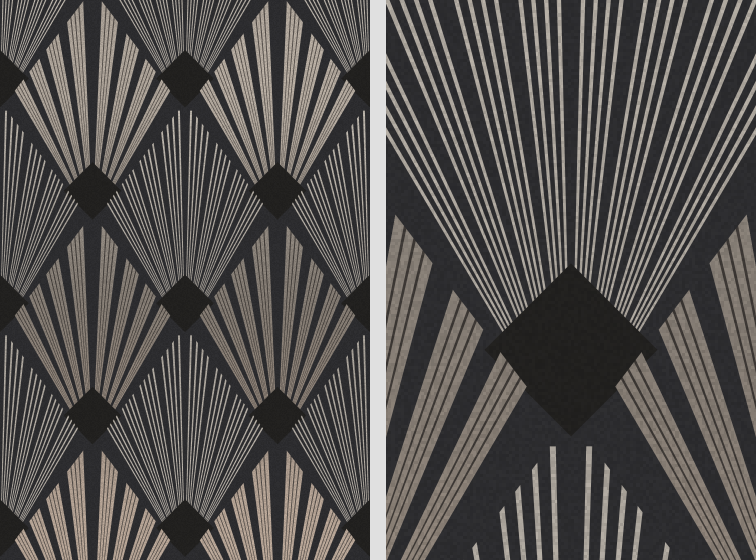
Left: the whole. Right: its middle third, enlarged.
Write a Shadertoy shader that draws this pattern.

```glsl
const float TILES_ACROSS = 2.0;
const vec2  TILE = vec2(1.0, 1.2146);        // repeat size, in tile widths
const vec2  LINE_APEX = vec2(0.0, 0.329);    // tips of the two interleaved lattices
const vec2  BLADE_APEX = vec2(0.5, 0.937);
const float FOCUS_DEPTH = 0.331;             // rays converge this far below the apex
const float ROOF_HEIGHT = 0.935;
const float ROOF_SLOPE = 1.31;
const float DIAMOND_RADIUS = 0.156;
const float GROUPS = 4.0;                    // ray groups on each side of the axis
const float STRIPES = 4.0;                   // stripes or lines in each group

const float BLADE_START = 0.042;             // angles in radians from the axis
const float BLADE_PITCH = 0.135;
const float BLADE_WIDTH = 0.084;
const float GROOVE_HALF = 0.0026;
const float LINE_START = 0.027;
const float LINE_GROUP_PITCH = 0.139;
const float LINE_SPACING = 0.0285;
const float LINE_HALF = 0.0036;
const float LINE_FLARE = 0.001;              // keeps lines from vanishing near the focus

const vec3  GROUND = vec3(0.172, 0.172, 0.182);
const vec3  DIAMOND = vec3(0.130, 0.126, 0.120);
const vec3  GROOVE = vec3(0.270, 0.250, 0.235);
const vec3  BLADE_WARM = vec3(0.610, 0.550, 0.500);
const vec3  BLADE_COOL = vec3(0.595, 0.562, 0.525);
const vec3  LINE_COLOR = vec3(0.680, 0.655, 0.620);

const float SHEEN = 0.15;
const float SHEEN_PERIOD = 2.56;
const float SHEEN_PEAK = 2.64;
const float FAN_VARIATION = 0.05;
const float GRAIN_SCALE = 170.0;
const float GRAIN = 0.14;
const int   SAMPLES = 3;                     // supersampling grid per axis

float hash(vec2 p) {
    vec3 q = fract(vec3(p.xyx) * 0.1031);
    q += dot(q, q.yzx + 33.33);
    return fract((q.x + q.y) * q.z);
}

float coverage(float dist, float px) {
    return clamp(0.5 - dist / px, 0.0, 1.0);
}

// Position relative to the apex of the enclosing fan; id names the fan.
vec2 fanSpace(vec2 p, vec2 apex, out vec2 id) {
    vec2 margin = vec2(0.5, 0.33);
    vec2 q = p - apex + margin;
    id = floor(q / TILE);
    return q - id * TILE - margin;
}

// Kite with a notched foot and a sloping roof on each side.
float fanOutline(vec2 q) {
    float x = abs(q.x);
    float roof = (ROOF_SLOPE * x + q.y - ROOF_HEIGHT) / length(vec2(ROOF_SLOPE, 1.0));
    float foot = -(q.y + x) * 0.70711;
    return max(roof, foot);
}

float diamond(vec2 q) {
    return (abs(q.x) + abs(q.y + DIAMOND_RADIUS) - DIAMOND_RADIUS) * 0.70711;
}

// Mirrored polar coordinates about the focus: angle, radius.
vec2 rayCoords(vec2 q) {
    vec2 v = vec2(abs(q.x), q.y + FOCUS_DEPTH);
    return vec2(atan(v.x, v.y), length(v));
}

// Signed distances to the blade and to its nearest groove.
vec2 bladeRays(vec2 ray) {
    float a = ray.x - BLADE_START;
    float t = a - BLADE_PITCH * clamp(floor(a / BLADE_PITCH), 0.0, GROUPS - 1.0);
    float blade = abs(t - 0.5 * BLADE_WIDTH) - 0.5 * BLADE_WIDTH;
    float step_ = BLADE_WIDTH / STRIPES;
    float groove = abs(t - step_ * clamp(round(t / step_), 1.0, STRIPES - 1.0)) - GROOVE_HALF;
    return vec2(blade, groove) * ray.y;
}

float lineRays(vec2 ray) {
    float a = ray.x - LINE_START;
    float group = clamp(floor((a + 0.9 * LINE_SPACING) / LINE_GROUP_PITCH), 0.0, GROUPS - 1.0);
    float t = a - group * LINE_GROUP_PITCH;
    float nearest = clamp(round(t / LINE_SPACING), 0.0, STRIPES - 1.0);
    return (abs(t - nearest * LINE_SPACING) - LINE_HALF) * ray.y - LINE_FLARE;
}

vec3 pattern(vec2 p, float px) {
    vec2 bladeId, lineId;
    vec2 b = fanSpace(p, BLADE_APEX, bladeId);
    vec2 l = fanSpace(p, LINE_APEX, lineId);
    vec3 color = mix(GROUND, DIAMOND, coverage(min(diamond(b), diamond(l)), px));

    // Metallic tone drifts slowly over the height and slightly per fan
    float sheen = SHEEN * cos(6.28319 * (p.y - SHEEN_PEAK) / SHEEN_PERIOD);
    float bladeTone = 1.0 + sheen + FAN_VARIATION * (hash(bladeId + 7.0) - 0.5);
    float lineTone = 1.0 + 0.3 * sheen + FAN_VARIATION * (hash(lineId + 31.0) - 0.5);

    vec2 rays = bladeRays(rayCoords(b));
    vec3 metal = mix(BLADE_WARM, BLADE_COOL, smoothstep(0.2, 1.8, p.y));
    metal = mix(metal, GROOVE, coverage(rays.y, px)) * bladeTone;
    color = mix(color, metal, coverage(max(rays.x, fanOutline(b)), px));

    float lines = max(lineRays(rayCoords(l)), fanOutline(l));
    return mix(color, LINE_COLOR * lineTone, coverage(lines, px));
}

void mainImage(out vec4 fragColor, in vec2 fragCoord) {
    float unit = TILES_ACROSS / iResolution.x;
    vec3 color = vec3(0.0);
    for (int i = 0; i < SAMPLES * SAMPLES; i++) {
        vec2 offset = (vec2(i % SAMPLES, i / SAMPLES) + 0.5) / float(SAMPLES) - 0.5;
        color += pattern((fragCoord + offset) * unit, unit / float(SAMPLES));
    }
    color /= float(SAMPLES * SAMPLES);
    float grain = hash(floor(fragCoord * unit * GRAIN_SCALE)) - 0.5;
    fragColor = vec4(color * (1.0 + GRAIN * grain), 1.0);
}
```
